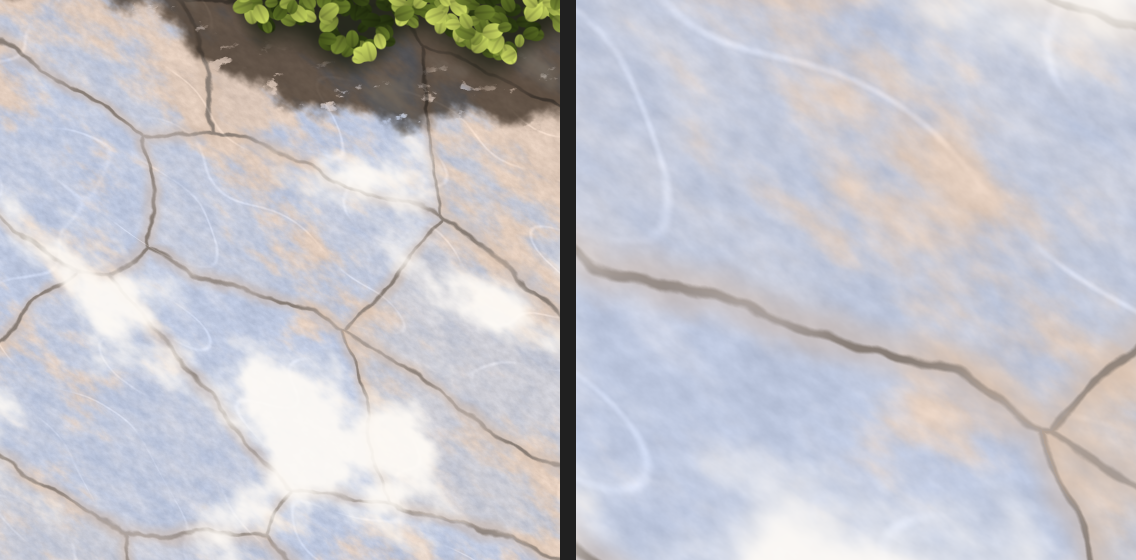
Left: the whole. Right: its middle third, enlarged.
Reproduce this texture procedurally as a Shadertoy shader.

```glsl
const vec3 COOL_STONE = vec3(0.75, 0.79, 0.88);
const vec3 GREY_STONE = vec3(0.80, 0.80, 0.83);
const vec3 WARM_STONE = vec3(0.88, 0.78, 0.70);
const vec3 SUNLIGHT = vec3(1.0, 0.985, 0.965);
const vec3 JOINT = vec3(0.50, 0.46, 0.43);
const vec3 SHADE = vec3(0.44, 0.415, 0.385);
const vec3 UNDERGROWTH = vec3(0.13, 0.14, 0.095);
const vec3 LEAF_DARK = vec3(0.15, 0.20, 0.06);
const vec3 LEAF_MID = vec3(0.33, 0.40, 0.13);
const vec3 LEAF_LIGHT = vec3(0.70, 0.75, 0.34);
const float SLOPE = -0.62;                   // direction of the stones, radians
const vec2 STONE_SCALE = vec2(1.9, 3.7);     // stones per canvas, along and across
const float JOINT_WIDTH = 0.0032;
const float LEAF_CELL = 0.034;
const int LEAF_LAYERS = 5;

vec2 hash2(vec2 p) {
    uvec2 q = uvec2(ivec2(p)) * uvec2(1597334673u, 3812015801u);
    uint n = (q.x ^ q.y) * 1597334673u;
    n = (n ^ (n >> 15)) * 2246822519u;
    n ^= n >> 13;
    return vec2(n & 65535u, n >> 16) / 65535.0;
}

mat2 rotation(float a) {
    return mat2(cos(a), sin(a), -sin(a), cos(a));
}

float cornerSlope(vec2 cell, vec2 offset) {
    float a = 6.2832 * hash2(cell).x;
    return dot(vec2(cos(a), sin(a)), offset);
}

float gradientNoise(vec2 p) {
    vec2 i = floor(p), f = p - i, e = vec2(1, 0);
    vec2 u = f * f * f * (f * (f * 6.0 - 15.0) + 10.0);
    return mix(mix(cornerSlope(i, f), cornerSlope(i + e, f - e), u.x),
               mix(cornerSlope(i + e.yx, f - e.yx), cornerSlope(i + 1.0, f - 1.0), u.x), u.y);
}

float fbm(vec2 p) {
    float sum = 0.0, gain = 1.0;
    for (int i = 0; i < 5; i++) {
        sum += gain * gradientNoise(p);
        p = rotation(0.5) * p * 2.03 + 17.3;
        gain *= 0.5;
    }
    return sum;
}

// Distance to the nearest joint, and a random value for the stone
vec2 flagstones(vec2 q) {
    vec2 home = floor(q), nearCell = home, nearOffset = vec2(9.0);
    for (int k = 0; k < 9; k++) {
        vec2 cell = home + vec2(k % 3 - 1, k / 3 - 1);
        vec2 offset = cell + 0.12 + 0.76 * hash2(cell + 40.0) - q;
        if (dot(offset, offset) < dot(nearOffset, nearOffset)) {
            nearOffset = offset;
            nearCell = cell;
        }
    }
    float joint = 9.0;
    for (int k = 0; k < 25; k++) {
        vec2 cell = nearCell + vec2(k % 5 - 2, k / 5 - 2);
        vec2 offset = cell + 0.12 + 0.76 * hash2(cell + 40.0) - q;
        vec2 across = offset - nearOffset;
        if (dot(across, across) > 0.0001) {
            float d = dot(0.5 * (offset + nearOffset), across);
            joint = min(joint, d / length(across * STONE_SCALE));
        }
    }
    return vec2(joint, hash2(nearCell + 91.0).y);
}

float foliageEdge(float x) {
    return 0.925 - 0.032 * cos(25.0 * (x - 0.63)) + 0.2 * smoothstep(0.48, 0.36, x);
}

vec3 addLeaves(vec3 color, vec2 p, float pixel) {
    for (int layer = 0; layer < LEAF_LAYERS; layer++) {
        float level = float(layer) / float(LEAF_LAYERS - 1);
        vec2 shift = 7.37 * float(layer) + vec2(0.3, 0.7);
        vec2 g = p / LEAF_CELL + shift;
        for (int k = 0; k < 9; k++) {
            vec2 cell = floor(g) + vec2(k % 3 - 1, k / 3 - 1);
            vec2 place = hash2(cell + 130.0), look = hash2(cell + 270.0);
            vec2 center = (cell + place - shift) * LEAF_CELL;
            float inside = center.y - foliageEdge(center.x);
            float clump = gradientNoise(center * 13.0 + 5.0);
            if (inside < 0.012 * (look.x - 0.5) || look.y > 0.75 + clump) continue;
            vec2 l = rotation(6.2832 * look.x) * (p - center);
            float d = length(l * vec2(1.0, 1.35)) - mix(0.011, 0.019, place.y);
            float light = level * 0.5 + clump + 0.5 * place.x - 3.0 * inside + 0.08;
            vec3 leaf = mix(LEAF_DARK, LEAF_MID, smoothstep(0.1, 0.45, light));
            leaf = mix(leaf, LEAF_LIGHT, smoothstep(0.4, 0.95, light));
            leaf *= 0.9 + 9.0 * l.x + 0.12 * smoothstep(0.0, 0.004, abs(l.y));
            color = mix(color, leaf, smoothstep(pixel, -pixel, d));
        }
    }
    return color;
}

void mainImage(out vec4 fragColor, in vec2 fragCoord) {
    vec2 p = fragCoord / iResolution.y;
    float pixel = 1.2 / iResolution.y;
    vec2 s = rotation(-SLOPE) * p;
    float broad = fbm(s * vec2(3.0, 5.5) + 3.0);
    float streak = fbm(s * vec2(13.0, 30.0) + 11.0);
    float grain = fbm(s * vec2(60.0, 95.0));
    float shadeEdge = 0.79 + 0.23 * smoothstep(0.62, 0.12, p.x);
    float depth = p.y - shadeEdge + 0.05 * fbm(p * 9.0 + 2.0);

    // Stone faces
    vec2 warp = 0.035 * vec2(fbm(p * 4.0 + 8.0), fbm(p * 4.0 + 31.0));
    vec2 stone = flagstones((s + warp) * STONE_SCALE + 0.35);
    vec3 color = mix(COOL_STONE, GREY_STONE, clamp(stone.y + 0.6 * streak, 0.0, 1.0));
    float warmth = 0.5 * smoothstep(-0.25, -0.03, depth) + 0.3 * stone.y + broad + 0.5 * streak;
    color = mix(color, WARM_STONE, 0.85 * smoothstep(0.15, 0.85, warmth));
    color += 0.055 * streak + 0.045 * grain;

    // Worn joints with dusty borders
    float wear = smoothstep(-0.35, 0.3, gradientNoise(p * 9.0 + 60.0));
    color = mix(color, WARM_STONE * 0.93, 0.5 * smoothstep(0.024, 0.0, stone.x + 0.008 * streak));
    float line = smoothstep(JOINT_WIDTH + pixel, JOINT_WIDTH * 0.3, stone.x + 0.001 * grain);
    color = mix(color, JOINT, line * mix(0.4, 0.9, wear));

    // Pale scratches and sun patches
    float scratch = abs(gradientNoise(s * vec2(4.0, 9.0) + 70.0));
    color += 0.07 * smoothstep(0.025, 0.0, scratch) * wear;
    float glow = exp(-14.0 * dot(p - vec2(0.5, 0.2), p - vec2(0.5, 0.2)));
    float sun = fbm(s * vec2(3.5, 5.0) + 23.0) + 0.55 * glow + 0.1 * streak;
    color = mix(color, SUNLIGHT, 0.92 * smoothstep(0.18, 0.72, sun));

    // Dappled shade beneath the bush
    float dapple = smoothstep(0.3, 0.5, fbm(p * vec2(19.0, 29.0) + 47.0));
    float shade = smoothstep(-0.018, 0.022, depth + 0.012 * streak);
    shade *= 1.0 - 0.85 * dapple * smoothstep(0.11, 0.02, depth);
    color *= mix(vec3(1), SHADE, shade);
    float under = smoothstep(-0.05, 0.025, p.y - foliageEdge(p.x) + 0.02 * broad);
    color = mix(color, UNDERGROWTH, 0.9 * under);

    color = addLeaves(color, p, pixel);
    fragColor = vec4(clamp(color, 0.0, 1.0), 1.0);
}
```
